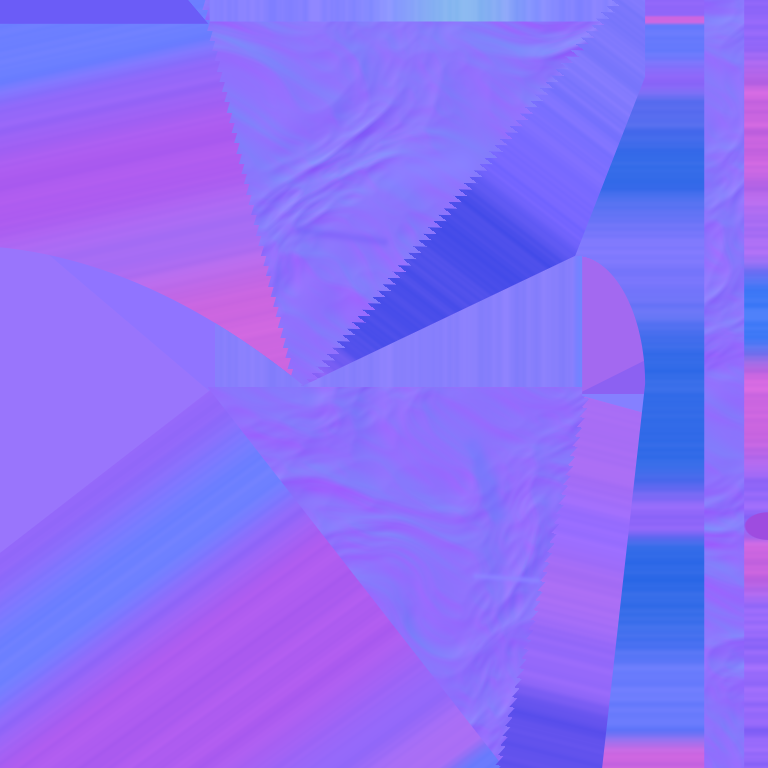
A WebGL 1 fragment shader for this texture map:

```glsl
precision highp float;
// Violet normal-map atlas: wrinkled cloth islands surrounded by smeared padding.
// Lines and curves cut the regions; each smear is a 1D colour ramp with
// streaks, and the cloth is tinted by the slope of a noise height field.
uniform vec2 u_resolution;

const vec3 CLOTH = vec3(.555, .445, .99);
const vec3 PALE = vec3(.6, .46, .99);
const vec3 PERI = vec3(.49, .47, .99);
const vec3 BLUE = vec3(.41, .48, .99);
const vec3 AZURE = vec3(.2, .42, .91);
const vec3 INDIGO = vec3(.3, .31, .92);
const vec3 DUSK = vec3(.42, .36, .97);
const vec3 VIOLET = vec3(.58, .41, .98);
const vec3 ORCHID = vec3(.66, .43, .96);
const vec3 MAGENTA = vec3(.68, .36, .94);
const vec3 PINK = vec3(.8, .4, .88);
const vec3 GLINT = vec3(.53, .72, .94);
const float STREAK = .07;   // strength of the smear lines
const float WRINKLE = .016; // strength of the cloth relief
const float JAG = .007;     // depth of the saw-toothed edges

vec3 color = PALE;

float mask(float d) { return clamp(d * u_resolution.y + .5, 0., 1.); }

void paint(vec3 c, float d) { color = mix(color, c, mask(d)); }

// Signed distance to line ab: positive below it when a is left of b (y down)
float side(vec2 p, vec2 a, vec2 b) {
  vec2 d = normalize(b - a), q = p - a;
  return d.x * q.y - d.y * q.x;
}

float corner(vec2 i, vec2 f) {
  float h = 6.2832 * fract(sin(dot(i, vec2(127.1, 311.7))) * 43758.5);
  return dot(vec2(cos(h), sin(h)), f);
}

float noise(vec2 p) {
  vec2 i = floor(p), f = p - i, u = f * f * (3. - 2. * f), e = vec2(1, 0);
  return mix(mix(corner(i, f), corner(i + e, f - e), u.x),
    mix(corner(i + e.yx, f - e.yx), corner(i + 1., f - 1.), u.x), u.y);
}

float height(vec2 p) {
  vec2 q = p * vec2(7, 11) + 1.2 * noise(p * 6.);
  return -abs(noise(q)) - .4 * abs(noise(q * 2.1 + 5.3)) - .16 * abs(noise(q * 4.4));
}

float crease(vec2 p, vec2 a, vec2 b, float width) {
  vec2 d = b - a, q = p - a;
  float r = length(q - d * clamp(dot(q, d) / dot(d, d), 0., 1.)) / width;
  return exp(-r * r);
}

vec3 cloth(vec2 p) {
  vec2 e = vec2(.004, 0);
  float dx = height(p + e) - height(p - e), dy = height(p + e.yx) - height(p - e.yx);
  vec3 c = CLOTH + WRINKLE * 20. * vec3(dx - .4 * dy, dy, .2 * dx);
  c += vec3(-.01, .02, 0) * smoothstep(.55, .2, p.y);
  c = mix(c, PERI + .05, .6 * crease(p, vec2(.52, .225), vec2(.6, .215), .016));
  c = mix(c, DUSK, .35 * crease(p, vec2(.39, .3), vec2(.5, .315), .006));
  c = mix(c, BLUE, .35 * crease(p, vec2(.615, .58), vec2(.65, .67), .01));
  return mix(c, PERI + .06, .7 * crease(p, vec2(.62, .75), vec2(.7, .756), .004));
}

void stop(inout vec3 c, vec3 next, float t, float at, float soft) {
  c = mix(c, next, smoothstep(at - soft, at + soft, t));
}

vec3 streaks(float t) {
  float n = noise(vec2(t * 55., 3.7)) + .6 * noise(vec2(t * 150., 8.3));
  return STREAK * n * vec3(1, .5, .2);
}

float saw(float t) { return JAG * (fract(t * 75.) - .5); }

void main() {
  vec2 p = gl_FragCoord.xy / u_resolution;
  p.y = 1. - p.y;
  float x = p.x, y = p.y, upper = .504 - y;
  float arch = y - .322 - .1 * x - .9 * x * x;
  vec3 fabric = cloth(p), c = VIOLET;

  // Facet of the flat left island
  paint(CLOTH + .01, -side(p, vec2(.065, .333), vec2(.271, .508)));

  // Lower left diagonal smear
  float t = y + .73 * x;
  stop(c, BLUE + .02, t, .79, .06);
  stop(c, VIOLET, t, .92, .035);
  stop(c, MAGENTA, t, .98, .04);
  stop(c, VIOLET, t, 1.25, .07);
  stop(c, ORCHID, t, 1.35, .04);
  stop(c, BLUE, t, 1.43, .02);
  paint(c + .5 * streaks(t), side(p, vec2(0, .72), vec2(.271, .51)));

  // Upper left smear and dark bar
  t = y + .22 * x;
  c = BLUE + .02;
  stop(c, VIOLET, t, .125, .025);
  stop(c, MAGENTA, t, .19, .05);
  stop(c, ORCHID, t, .32, .04);
  stop(c, PINK, t, .42, .05);
  paint(c + .6 * streaks(t), -arch);
  paint(DUSK, min(.031 - y, .245 + .85 * y - x));

  // Upper cloth, glinting strip, striped middle band
  float edge = side(p, vec2(.381, .492), vec2(.271, .03)) + saw(y);
  paint(fabric, min(edge, upper));
  c = mix(PERI + .04, GLINT, exp(-pow(abs(x - .6) / .09, 2.)));
  paint(c + streaks(x), min(.028 - y, x - .273));
  float chord = side(p, vec2(.397, .501), vec2(.749, .333));
  c = PERI + vec3(.045, .03, 0) + .8 * streaks(x);
  stop(c, BLUE + .04, x, .75, .006);
  paint(c, min(max(arch, chord), min(x - .28, upper)));

  // Dark blue wedge
  t = y - .77 * x;
  c = PERI;
  stop(c, DUSK + .04, t, -.4, .12);
  stop(c, INDIGO, t, -.25, .05);
  stop(c, VIOLET, t, .13, .06);
  edge = side(p, vec2(.415, .485), vec2(.781, .029)) + 2. * saw(t);
  paint(c + streaks(t), min(edge, min(-chord, upper)));

  // Lower cloth and its right smear
  paint(fabric, min(side(p, vec2(.645, .985), vec2(.275, .51)), -upper));
  t = y - .25 * (x - .77);
  c = ORCHID;
  stop(c, VIOLET + .02, t, .65, .04);
  stop(c, ORCHID, t, .73, .03);
  stop(c, VIOLET, t, .82, .04);
  stop(c, DUSK - .04, t, .92, .025);
  edge = side(p, vec2(.648, 1), vec2(.766, .51)) + saw(t);
  paint(c + .6 * streaks(t), min(edge, y - .51));

  // Rounded facet
  c = mix(ORCHID - .02, VIOLET - .03, mask(side(p, vec2(.758, .51), vec2(.84, .469))));
  c = mix(c, PERI + .03, mask(y - .513));
  edge = -side(p, vec2(.76, .516), vec2(.84, .538));
  paint(c, min(edge, min(x - .758, y - .333)));

  // Blue column with bent left rim
  float bend = (.5 - y) / .167;
  float rim = mix(.84, .749, clamp((y - .1) / .233, 0., 1.));
  if (y > .333) rim = .749 + .091 * sqrt(max(1. - bend * bend, 0.));
  if (y > .5) rim = .84 - .112 * (y - .5);
  c = VIOLET;
  stop(c, PINK, y, .021, .002);
  stop(c, BLUE, y, .031, .003);
  stop(c, VIOLET, y, .085, .02);
  stop(c, BLUE - .05, y, .12, .015);
  stop(c, AZURE, y, .18, .04);
  stop(c, PERI, y, .27, .05);
  stop(c, AZURE, y, .42, .06);
  stop(c, VIOLET, y, .635, .035);
  stop(c, AZURE, y, .7, .015);
  stop(c, BLUE, y, .84, .05);
  stop(c, PINK, y, .965, .02);
  paint(c + streaks(y), x - rim);

  // Narrow cloth strip and pink border
  paint(fabric, x - .917);
  c = VIOLET;
  stop(c, PINK, y, .09, .04);
  stop(c, ORCHID, y, .25, .05);
  stop(c, AZURE + .06, y, .355, .03);
  stop(c, PINK, y, .465, .03);
  stop(c, VIOLET, y, .6, .04);
  stop(c, PINK, y, .7, .015);
  stop(c, VIOLET, y, .77, .025);
  paint(c + 1.5 * streaks(y), x - .969);
  paint(MAGENTA - .06, .018 - length(vec2(.6 - .6 * x, y - .685)));

  gl_FragColor = vec4(clamp(color, 0., 1.), 1);
}
```
